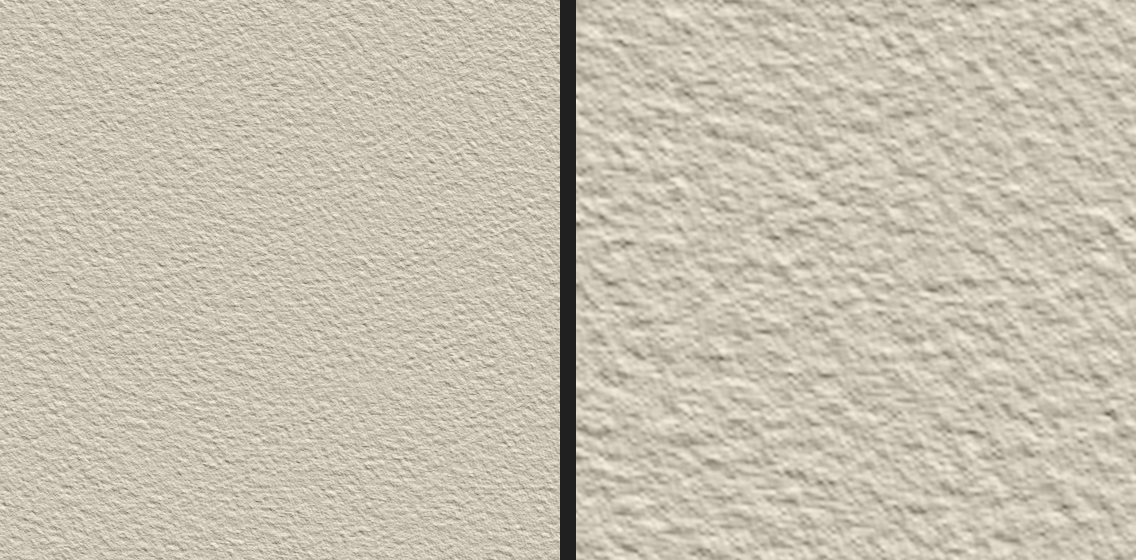
Left, the full canvas; right, a detail of the centre.
Reproduce this texture procedurally as a WebGL 1 fragment shader.

```glsl
precision highp float;

uniform vec2 u_resolution;

float hash(vec2 p) {
  return fract(sin(dot(p, vec2(127.1, 311.7))) * 43758.5453);
}

float valueNoise(vec2 p) {
  vec2 cell = floor(p);
  vec2 f = fract(p);
  f = f * f * (3.0 - 2.0 * f);
  float bottom = mix(hash(cell), hash(cell + vec2(1.0, 0.0)), f.x);
  float top = mix(hash(cell + vec2(0.0, 1.0)), hash(cell + vec2(1.0, 1.0)), f.x);
  return mix(bottom, top, f.y);
}

// Plaster height: small lumps leaning down to the right, sharp grit, faint trowel lines
float plasterHeight(vec2 uv) {
  mat2 lean = mat2(0.96, 0.28, -0.28, 0.96);
  vec2 p = lean * uv * vec2(0.82, 1.0) * 115.0;
  float height = 0.0;
  float amplitude = 0.9;
  for (int i = 0; i < 3; i++) {
    height += amplitude * valueNoise(p);
    p = mat2(0.8, 0.6, -0.6, 0.8) * p * 1.9 + 17.3;
    amplitude *= 0.64;
  }
  return height + 0.08 * valueNoise(uv * vec2(18.0, 240.0));
}

void main() {
  vec2 uv = gl_FragCoord.xy / u_resolution.y;

  // Raking light from above: slopes facing it brighten, the others fall into shade
  vec2 toLight = 0.002 * vec2(0.3, 0.95);
  float slope = plasterHeight(uv) - plasterHeight(uv + toLight);
  float shade = 0.43 * slope - 0.2 * slope * slope;

  vec3 plaster = vec3(0.794, 0.766, 0.703);
  vec3 color = plaster + shade * vec3(1.0, 1.0, 0.99);
  gl_FragColor = vec4(clamp(color, 0.0, 1.0), 1.0);
}
```
